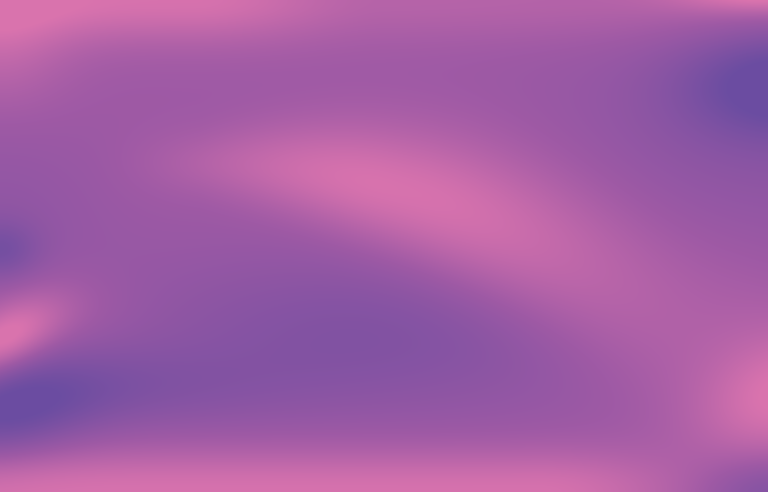
Write a WebGL 1 fragment shader that draws this background.

```glsl
precision highp float;

uniform vec2 u_resolution;

#define PINK vec3(0.85, 0.45, 0.68)
#define PURPLE vec3(0.62, 0.35, 0.645)
#define INDIGO vec3(0.42, 0.30, 0.63)
#define EDGE_HEIGHT 0.085
#define ARC_START vec2(0.26, 0.667)
#define ARC_BEND 0.80
#define ARC_WIDTH 0.065
#define ARC_SPREAD 0.235

// Soft elliptical spot, sheared along the given slope
float glow(vec2 p, vec2 centre, vec2 radius, float slope) {
    vec2 q = p - centre;
    q.y -= slope * q.x;
    q /= radius;
    return exp(-dot(q, q));
}

// Soft band fading with distance from an edge
float band(float dist, float width) {
    float d = dist / width;
    return exp(-d * d);
}

// Curved ribbon that widens and fades to the right
float arc(vec2 p) {
    float along = max(p.x - ARC_START.x, 0.0);
    float centre = ARC_START.y - ARC_BEND * along * along;
    float rise = smoothstep(0.1, 0.5, p.x);
    float fade = mix(1.0, 0.35, smoothstep(0.55, 0.95, p.x));
    return rise * fade * band(p.y - centre, ARC_WIDTH + ARC_SPREAD * along);
}

// Pink along the top and bottom edges
float borders(vec2 p) {
    float top = 0.4 + 0.55 * (1.0 - smoothstep(0.25, 0.5, p.x));
    float bottom = 0.95 * (1.0 - smoothstep(0.7, 1.0, p.x));
    return top * band(1.0 - p.y, EDGE_HEIGHT) + bottom * band(p.y, EDGE_HEIGHT);
}

// Pink spots at the sides
float warmSpots(vec2 p) {
    return 0.50 * glow(p, vec2(0.0, 0.90), vec2(0.09, 0.12), 0.0)
         + 0.90 * glow(p, vec2(1.0, 1.01), vec2(0.12, 0.035), 0.0)
         + 0.75 * glow(p, vec2(1.02, 0.20), vec2(0.11, 0.12), 0.4)
         + 1.20 * glow(p, vec2(0.0, 0.305), vec2(0.07, 0.065), 0.6)
         + 0.30 * glow(p, vec2(0.06, 0.37), vec2(0.10, 0.09), 0.0);
}

// Violet and indigo pools
float coolSpots(vec2 p) {
    return 1.00 * glow(p, vec2(1.02, 0.83), vec2(0.13, 0.11), 0.0)
         + 0.35 * glow(p, vec2(1.0, 0.72), vec2(0.30, 0.25), 0.0)
         + 0.70 * glow(p, vec2(1.02, 0.0), vec2(0.10, 0.08), 0.0)
         + 0.80 * glow(p, vec2(0.0, 0.15), vec2(0.12, 0.10), 0.3)
         + 0.50 * glow(p, vec2(0.12, 0.21), vec2(0.25, 0.09), 0.0)
         + 0.55 * glow(p, vec2(0.47, 0.32), vec2(0.30, 0.16), -0.1)
         + 0.60 * glow(p, vec2(0.0, 0.49), vec2(0.05, 0.06), 0.0)
         + 0.25 * glow(p, vec2(0.0, 0.55), vec2(0.14, 0.20), 0.0);
}

void main() {
    vec2 p = gl_FragCoord.xy / u_resolution;
    float warmth = arc(p) + borders(p) + warmSpots(p) - coolSpots(p);

    // Indigo to purple to pink
    vec3 colour = mix(PURPLE, PINK, clamp(warmth, 0.0, 1.0));
    colour = mix(colour, INDIGO, clamp(-warmth, 0.0, 1.0));
    gl_FragColor = vec4(colour, 1.0);
}
```
